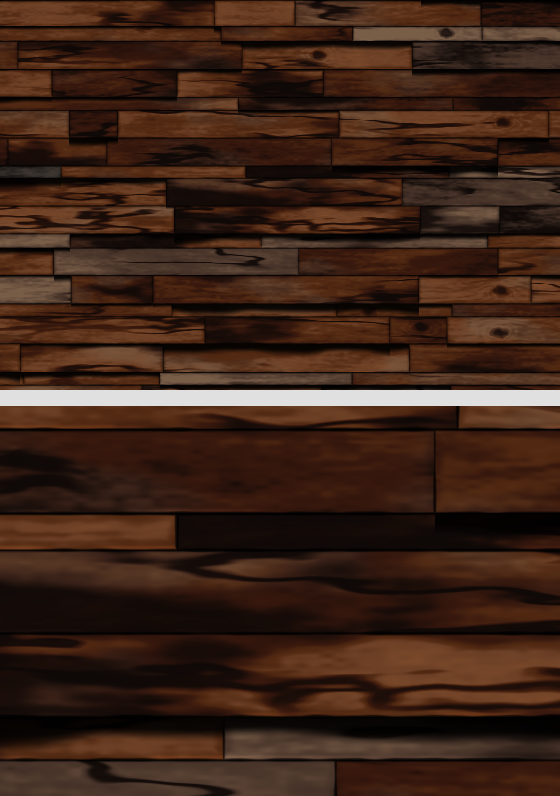
Top: the whole. Bottom: its middle third, enlarged.
This texture is drawn by a Shadertoy shader. Its source:

```glsl
// Wall of stacked reclaimed wood planks with grain, stains, cracks, knots and overhang shadows.
#define ROW_PERIOD 0.1767
#define ROW_PHASE 0.011
#define PLANK_LENGTH 0.46
#define LENGTH_JITTER 0.86
#define OVERHANG 0.024
#define WEATHERED_SHARE 0.21
#define KNOT_SHARE 0.22
#define STAIN_STRENGTH 0.85
#define CRACK_STRENGTH 0.85

const vec3 SOOT   = vec3(0.055, 0.032, 0.025);
const vec3 RUST   = vec3(0.21, 0.09, 0.05);
const vec3 UMBER  = vec3(0.32, 0.16, 0.07);
const vec3 HONEY  = vec3(0.43, 0.255, 0.15);
const vec3 DRIFT  = vec3(0.28, 0.20, 0.16);
const vec3 BLEACH = vec3(0.47, 0.365, 0.28);

float hash(vec2 p) {
    vec3 h = fract(vec3(p.xyx) * 0.1031);
    h += dot(h, h.yzx + 33.33);
    return fract((h.x + h.y) * h.z);
}

float noise(vec2 p) {
    vec2 i = floor(p), f = fract(p);
    f = f * f * (3.0 - 2.0 * f);
    return mix(mix(hash(i), hash(i + vec2(1, 0)), f.x),
               mix(hash(i + vec2(0, 1)), hash(i + vec2(1, 1)), f.x), f.y);
}

float fbm(vec2 p) {
    float sum = 0.0, amp = 0.533;
    for (int i = 0; i < 4; i++) {
        sum += amp * noise(p);
        p = p * 2.03 + 17.3;
        amp *= 0.5;
    }
    return sum;
}

// Lower edge of a row: one narrow course, then two wide ones
float rowEdge(float row) {
    float kind = mod(row, 3.0);
    float start = 0.2 * step(0.5, kind) + 0.4 * step(1.5, kind);
    float jitter = 0.03 * (hash(vec2(row + 70.0, 5.0)) - 0.5);
    return (floor((row + 0.5) / 3.0) + start + jitter) * ROW_PERIOD + ROW_PHASE;
}

float rowAt(float y) {
    float u = (y - ROW_PHASE) / ROW_PERIOD, f = fract(u);
    float row = 3.0 * floor(u) + step(0.2, f) + step(0.6, f);
    if (y < rowEdge(row)) return row - 1.0;
    return y >= rowEdge(row + 1.0) ? row + 1.0 : row;
}

// Left end of a plank
float plankEnd(float col, float row) {
    float jitter = LENGTH_JITTER * (hash(vec2(col + 40.0, row + 90.0)) - 0.5);
    return (col + jitter + hash(vec2(row + 60.0, 8.0))) * PLANK_LENGTH;
}

float plankAt(float x, float row) {
    float col = floor(x / PLANK_LENGTH - hash(vec2(row + 60.0, 8.0)));
    if (x < plankEnd(col, row)) return col - 1.0;
    return x >= plankEnd(col + 1.0, row) ? col + 1.0 : col;
}

float trait(vec2 id, float k) { return hash(id * 1.7 + vec2(50.0 + 13.1 * k, 80.0 + 7.7 * k)); }

vec3 warmWood(float t) {
    vec3 c = mix(SOOT, RUST, smoothstep(0.0, 0.36, t));
    c = mix(c, UMBER, smoothstep(0.32, 0.64, t));
    return mix(c, HONEY, smoothstep(0.62, 0.95, t)) * (1.0 + 0.5 * max(t - 0.95, 0.0));
}

vec3 greyWood(float t) {
    return mix(mix(SOOT, DRIFT, smoothstep(0.0, 0.5, t)), BLEACH, smoothstep(0.45, 1.0, t));
}

void mainImage(out vec4 fragColor, in vec2 fragCoord) {
    vec2 p = fragCoord / iResolution.y;
    float px = 1.0 / iResolution.y;

    // Plank under this point and distances to its sides
    float row = rowAt(p.y);
    vec2 id = vec2(plankAt(p.x, row), row);
    vec2 low = vec2(plankEnd(id.x, row), rowEdge(row));
    vec2 high = vec2(plankEnd(id.x + 1.0, row), rowEdge(row + 1.0));
    vec2 toLow = p - low, toHigh = high - p;
    float side = min(toLow.x, toHigh.x);
    float rim = min(min(toLow.y, toHigh.y), side);

    // Knot bends the growth rings around it
    vec2 knotAt = mix(low, high, vec2(0.15 + 0.7 * trait(id, 1.0), 0.3 + 0.4 * trait(id, 2.0)));
    float knotDist = length((p - knotAt) * vec2(0.75, 1.25)) + 0.008 * (noise(p * 90.0) - 0.5);
    float hasKnot = step(trait(id, 3.0), KNOT_SHARE);

    // Grain layers, stretched along the plank
    vec2 q = p + 30.0 * vec2(trait(id, 4.0), trait(id, 5.0));
    q.y += 0.016 * (fbm(q * vec2(5.0, 9.0)) - 0.5);
    float growth = fbm(q * vec2(1.8, 14.0)) + hasKnot * 0.8 * exp(-knotDist * 45.0);
    float rings = 0.5 + 0.5 * sin(growth * 48.0);
    float fibre = noise(q * vec2(16.0, 170.0));
    float fleck = noise(q * vec2(90.0, 260.0));
    float mottle = fbm(q * vec2(5.0, 15.0) + 11.0);

    // Stains, cracks and knot core
    float stain = smoothstep(0.48, 0.70, fbm(q * vec2(3.5, 13.0) + 47.0) + 0.08 * (fibre - 0.5));
    stain *= STAIN_STRENGTH * smoothstep(0.1, 0.75, trait(id, 6.0));
    float seam = abs(fbm(q * vec2(3.0, 24.0) + 31.0) - 0.5);
    float crack = 1.0 - smoothstep(0.01, 0.055, seam);
    crack *= CRACK_STRENGTH * smoothstep(0.48, 0.68, noise(q * vec2(4.0, 14.0) + 90.0));
    float knot = hasKnot * (1.0 - smoothstep(0.007, 0.021, knotDist));

    // Tone of the wood
    float tone = mix(0.44, 0.98, trait(id, 7.0));
    tone *= mix(0.45, 1.0, step(0.1, trait(id, 8.0)));
    tone += 0.75 * (mottle - 0.5) + 0.10 * (rings - 0.5) + 0.20 * (fibre - 0.5) + 0.16 * (fleck - 0.5);
    tone *= (1.0 - stain) * (1.0 - crack) * (1.0 - 0.8 * knot);
    tone *= mix(0.72, 1.0, smoothstep(0.0, 0.011, rim));
    tone = max(tone, 0.0);

    // Warm or weathered colour, some weathered planks cooler
    float weathered = step(trait(id, 9.0), WEATHERED_SHARE);
    float patchy = 0.55 * smoothstep(0.52, 0.72, fbm(q * vec2(4.0, 10.0) + 73.0));
    vec3 color = mix(warmWood(tone), greyWood(tone), max(weathered, patchy));
    float luma = dot(color, vec3(0.3, 0.6, 0.1));
    color = mix(color, luma * vec3(0.95, 0.98, 0.96), 0.6 * weathered * step(0.6, trait(id, 10.0)));

    // Worn light arris, dark joints, shadow of the plank above
    float wear = smoothstep(0.35, 0.7, noise(q * vec2(18.0, 4.0)));
    color *= 1.0 + 0.3 * wear * (1.0 - smoothstep(0.002, 0.005, toLow.y));
    float joint = smoothstep(0.0009 - px, 0.0012 + px, rim + 0.0015 * (noise(p * 60.0) - 0.5));
    vec2 above = vec2(plankAt(p.x, row + 1.0), row + 1.0);
    float drop = max(trait(above, 11.0) - trait(id, 11.0), 0.0) * OVERHANG;
    drop *= 0.7 + 0.6 * noise(vec2(p.x * 14.0, row * 9.0));
    float lit = smoothstep(drop * 0.65 - px, drop * 1.2 + 0.002 + px, toHigh.y);
    color *= mix(0.2, 1.0, joint) * mix(0.1, 1.0, lit);

    fragColor = vec4(color, 1.0);
}
```
